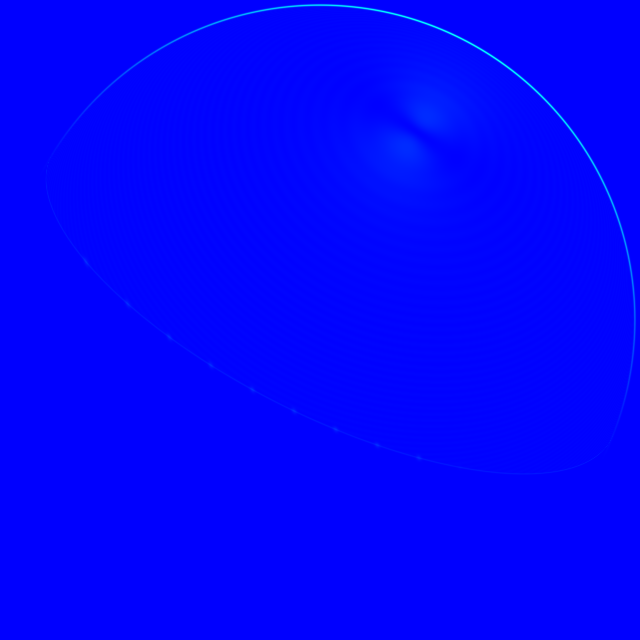
This background is drawn by a three.js fragment shader. Its source:

```glsl
// A glassy ball on pure blue, lit from the upper right: a cyan rim,
// a faint terminator with specks, fine rings and a split highlight.
// The ball is an analytic sphere; the rest follows from its normal.
varying vec2 vUv;

const float RADIUS = 0.492;
const vec3 LIGHT = vec3(0.417, 0.828, 0.376);
const vec2 HIGHLIGHT = vec2(0.651, 0.794);

// Soft line of the given half width around distance zero
float softLine(float dist, float width) {
  float q = dist / width;
  return exp(-q * q);
}

// Two lobes of light parted by a dark slit
float splitHighlight(vec2 p) {
  vec2 slit = normalize(vec2(0.83, -0.56));
  float along = dot(p, slit);
  float across = dot(p, vec2(-slit.y, slit.x));
  float a2 = across * across;
  float lobes = a2 / (a2 + 0.3 * along * along + 0.0003);
  return 0.36 * lobes * exp(-length(p) / 0.055);
}

// Small specks repeated along the terminator
float specks(float x, float edgeDist) {
  float cell = fract((x - 0.3945) / 0.065 + 0.5) - 0.5;
  float span = smoothstep(0.07, 0.1, x) * (1.0 - smoothstep(0.68, 0.73, x));
  return span * softLine(length(vec2(cell * 0.065, edgeDist)), 0.004);
}

void main() {
  // Sphere normal and lighting
  vec2 p = (vUv - 0.5) / RADIUS;
  float r = length(p);
  vec3 normal = vec3(p, sqrt(max(1.0 - r * r, 0.0)));
  float edgeDist = (dot(normal, LIGHT) - 0.085) / 2.1;
  float inside = 1.0 - smoothstep(-0.001, 0.001, (r - 1.0) * RADIUS);
  float lit = inside * smoothstep(-0.001, 0.001, edgeDist);

  // Faint rings and highlight on the lit side
  float rings = 0.5 + 0.5 * sin(380.0 * dot(normal, vec3(0.308, 0.6, 0.738)));
  float green = lit * (0.003 + 0.011 * rings + splitHighlight(vUv - HIGHLIGHT));

  // Terminator line and specks
  green += inside * (0.07 * softLine(edgeDist, 0.0013) + 0.11 * specks(vUv.x, edgeDist));

  // Rim, brightest toward the light
  float facing = max(dot(p / max(r, 0.001), normalize(LIGHT.xy)), 0.0);
  green += pow(facing, 1.3) * softLine((r - 1.0) * RADIUS, 0.0015);

  gl_FragColor = vec4(0.0, min(green, 1.0), 1.0, 1.0);
}
```
